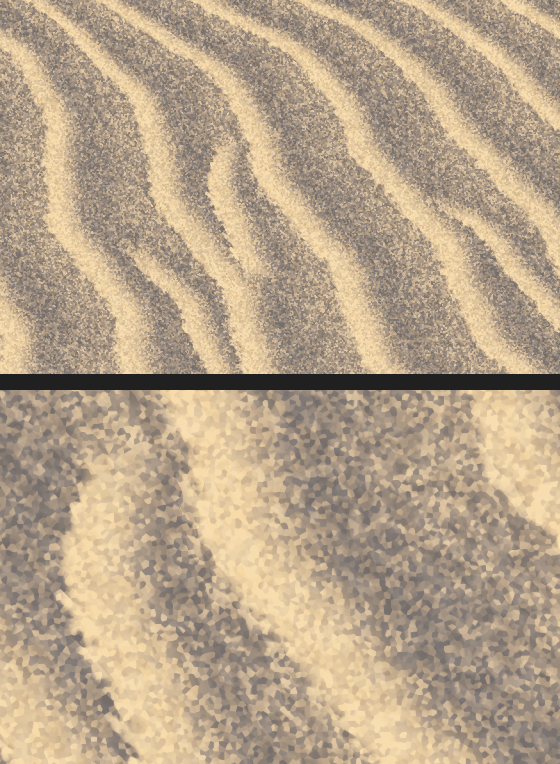
Top: the whole. Bottom: its middle third, enlarged.
This texture is drawn by a WebGL 1 fragment shader. Its source:

```glsl
precision highp float;
uniform vec2 u_resolution;

vec2 hash2(vec2 p) {
  vec3 q = fract(p.xyx * vec3(0.1031, 0.1030, 0.0973));
  q += dot(q, q.yzx + 33.33);
  return fract((q.xx + q.yz) * q.zy);
}

// Soft cellular noise: every grain spreads its own brightness
float grains(vec2 p) {
  vec2 cell = floor(p);
  float sum = 0.0;
  float total = 0.0;
  for (int j = -1; j <= 1; j++) {
    for (int i = -1; i <= 1; i++) {
      vec2 id = cell + vec2(float(i), float(j));
      vec2 away = id + hash2(id) - p;
      float weight = exp(-12.0 * dot(away, away));
      sum += weight * hash2(id + 71.0).x;
      total += weight;
    }
  }
  return sum / total;
}

// Across one ripple: sharp lit edge, rounded crest, shadow, slow recovery
float rippleTone(float t) {
  float lit = smoothstep(0.0, 0.07, t) * (1.0 - smoothstep(0.13, 0.46, t));
  float recovery = smoothstep(0.42, 0.95, t) + 1.0 - smoothstep(0.0, 0.4, t);
  return mix(0.27 + 0.21 * recovery, 0.9, lit);
}

// Ripple count across the slope; down runs from the top edge
float ripplePhase(float x, float down) {
  vec2 knot = vec2(x - 0.05, down - 0.1);
  x -= 0.13 * exp(-30.0 * dot(knot, knot));
  float crestX = 0.25 + 1.25 * down - 0.5 * down * down;
  float spacing = 0.26 + 0.08 * down;
  float rough = (x - crestX) / spacing;
  float meander = 0.045 * sin(6.5 * down + 0.3)
                + 0.03 * sin(13.0 * down + 0.7 * rough - 1.4)
                + 0.006 * sin(37.0 * down + 2.3 * rough);
  return rough - meander / spacing + 0.04;
}

// A short ripple that starts and ends between two long ones
float addBranch(float tone, float phase, float down, float start, float end,
                float origin, float drift) {
  float center = origin + drift * (down - start);
  float t = phase - center;
  float mask = smoothstep(0.0, 0.03, t) * (1.0 - smoothstep(0.28, 0.6, t));
  mask *= smoothstep(start - 0.02, start + 0.08, down);
  mask *= 1.0 - smoothstep(end - 0.08, end, down);
  mask *= step(phase, ceil(origin));
  return mix(tone, rippleTone(max(t, 0.0) * 1.25), mask);
}

vec3 sandColor(float tone) {
  vec3 shadow = vec3(0.45, 0.43, 0.43);
  vec3 middle = vec3(0.74, 0.65, 0.55);
  vec3 sunlit = vec3(0.97, 0.86, 0.67);
  vec3 color = mix(shadow, middle, smoothstep(-0.15, 0.72, tone));
  return mix(color, sunlit, clamp((tone - 0.5) / 0.5, 0.0, 1.0));
}

void main() {
  vec2 p = gl_FragCoord.xy / u_resolution.y;
  float down = 1.0 - p.y;
  float fine = grains(p * 210.0) - 0.5;
  float coarse = grains(vec2(p.x + 0.4 * p.y, p.y) * vec2(100.0, 80.0)) - 0.5;

  // Long ripples and their branches
  float phase = ripplePhase(p.x, down) + 0.05 * coarse;
  float tone = rippleTone(fract(phase));
  tone = addBranch(tone, phase, down, 0.36, 0.78, -0.3, -1.1);
  tone = addBranch(tone, phase, down, 0.64, 1.1, -1.56, 0.72);
  tone = addBranch(tone, phase, down, 0.52, 1.1, 1.32, 1.18);

  // Uneven light and grain, rougher in the shadows
  tone += 0.03 * sin(9.0 * p.x + 4.0 * sin(5.0 * p.y)) * sin(11.0 * p.y + 3.0 * p.x);
  float roughness = mix(1.0, 0.55, smoothstep(0.4, 0.9, tone));
  tone += roughness * (0.62 * fine + 0.24 * coarse);

  vec3 color = sandColor(tone) + vec3(0.0, 0.015, 0.04) * coarse;
  gl_FragColor = vec4(color, 1.0);
}
```
